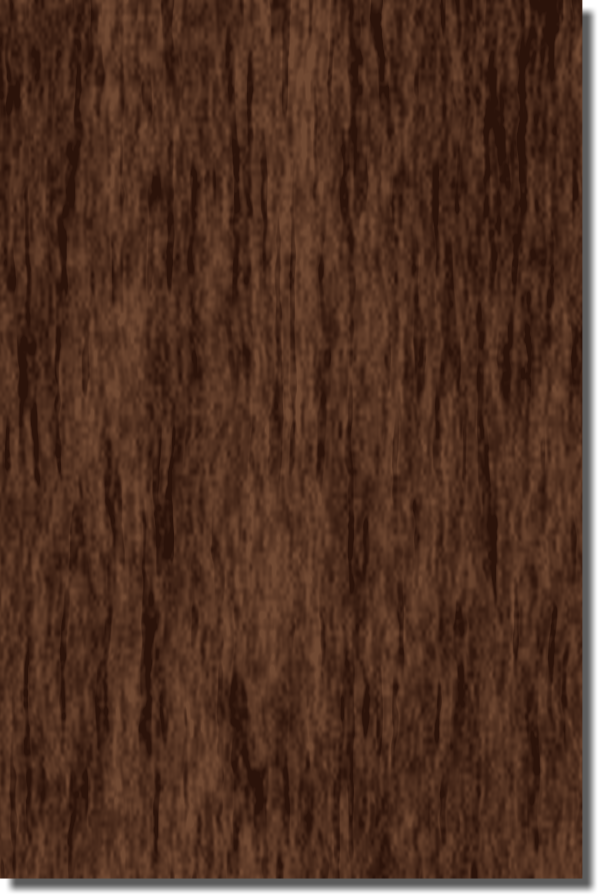
Reproduce this texture procedurally as a Shadertoy shader.

```glsl
// Dark walnut panel with vertical grain, lying on white with a soft drop shadow.
// The grain sums stretched noise from broad bands down to fine speckle, and
// thresholded noise cuts the long dark pores.

float hash(vec2 p) {
    vec3 q = fract(vec3(p.xyx) * 0.1031);
    q += dot(q, q.yzx + 33.33);
    return fract((q.x + q.y) * q.z);
}

float noise(vec2 p) {
    vec2 cell = floor(p), f = fract(p);
    f = f * f * (3.0 - 2.0 * f);
    float low = mix(hash(cell), hash(cell + vec2(1, 0)), f.x);
    float high = mix(hash(cell + vec2(0, 1)), hash(cell + vec2(1, 1)), f.x);
    return mix(low, high, f.y);
}

// Noise centred on zero
float grain(vec2 p) {
    return noise(p) - 0.5;
}

// Coverage of an axis-aligned box with edges of the given softness
float box(vec2 p, vec2 lower, vec2 upper, float soft) {
    vec2 inside = smoothstep(-soft, soft, p - lower) * smoothstep(-soft, soft, upper - p);
    return inside.x * inside.y;
}

vec3 wood(vec2 p) {
    // Fibres wander slightly sideways along their length
    vec2 q = p + vec2(0.006 * grain(p * vec2(14, 9)) + 0.003 * grain(p * vec2(50, 32) + 7.0), 0);

    // Broad bands, lighter along the middle of the panel
    float tone = 0.57 + 0.07 * cos((p.x / 0.65 - 0.45) * 6.2832);
    tone += 0.38 * grain(q * vec2(15, 2.2) + 3.0);
    tone += 0.32 * grain(q * vec2(42, 5) + 19.0);

    // Streaks, short fibres and speckle
    tone += 0.48 * grain(q * vec2(150, 14) + 41.0);
    tone += 0.58 * grain(q * vec2(215, 48) + 67.0);
    tone += 0.42 * grain(q * vec2(270, 150) + 83.0);

    // Long dark pores, broken up along their length
    float pore = noise(q * vec2(125, 10) + 101.0) + 0.3 * grain(q * vec2(160, 60) + 131.0);
    tone -= 0.46 * smoothstep(0.62, 0.88, pore);

    vec3 darkBrown = vec3(0.17, 0.075, 0.04);
    vec3 lightBrown = vec3(0.42, 0.27, 0.185);
    return mix(darkBrown, lightBrown, clamp(tone, 0.0, 1.1));
}

void mainImage(out vec4 fragColor, in vec2 fragCoord) {
    vec2 p = fragCoord / iResolution.y;
    float pixel = 1.0 / iResolution.y;

    // Shadow falls to the lower right of the panel
    float shadow = box(p, vec2(0.012, 0.008), vec2(0.661, 0.987), 0.007);
    vec3 color = mix(vec3(1.0), vec3(0.36), shadow);

    // Panel runs off the canvas at the left and the top
    float panel = box(p, vec2(-1.0, 0.0195), vec2(0.650, 2.0), 0.6 * pixel);
    color = mix(color, wood(p), panel);

    fragColor = vec4(color, 1.0);
}
```
